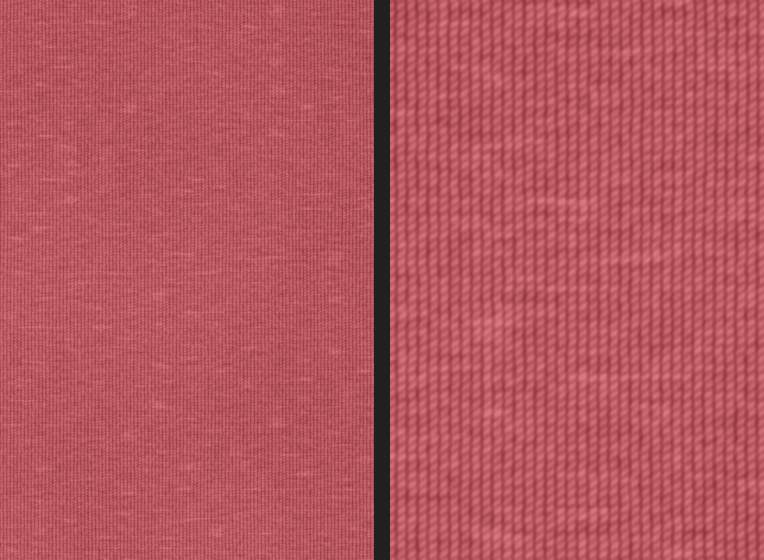
Left, the full canvas; right, a detail of the centre.
This texture is drawn by a Shadertoy shader. Its source:

```glsl
// Fine rose-red rib knit: narrow vertical wales of slanted stitches with heathered yarn.

vec2 hashGradient(vec2 cell) {
    vec3 p = fract(cell.xyx * vec3(0.1031, 0.1030, 0.0973));
    p += dot(p, p.yzx + 33.33);
    float angle = 6.2832 * fract((p.x + p.y) * p.z);
    return vec2(cos(angle), sin(angle));
}

// Gradient noise, roughly -0.7 to 0.7
float noise(vec2 p) {
    vec2 i = floor(p), f = p - i;
    vec2 u = f * f * f * (f * (f * 6.0 - 15.0) + 10.0);
    vec2 e = vec2(0.0, 1.0);
    float a = dot(hashGradient(i), f);
    float b = dot(hashGradient(i + e.yx), f - e.yx);
    float c = dot(hashGradient(i + e.xy), f - e.xy);
    float d = dot(hashGradient(i + e.yy), f - e.yy);
    return mix(mix(a, b, u.x), mix(c, d, u.x), u.y);
}

// Brightness of the knit at uv, from 0 in the grooves to 1 on the yarn
float knitTone(vec2 uv) {
    // 106 wales across and 190 courses down, with a slight drift
    vec2 knit = uv * vec2(106.0, 190.0);
    knit.x += 0.35 * noise(uv * vec2(5.0, 4.0)) + 0.12 * noise(knit * vec2(0.3, 0.5));
    float wale = floor(knit.x);
    float across = fract(knit.x) - 0.5;

    // Rounded rib beside a narrow dark groove
    float rib = 1.0 - smoothstep(0.16, 0.48, abs(across));

    // Slanted loops, offset a little from wale to wale
    float course = knit.y - 0.7 * across + 0.5 * noise(vec2(wale * 0.73, knit.y * 0.06));
    float loopLight = 0.5 + 0.5 * cos(6.2832 * course);

    float tone = 0.21 + 0.40 * rib + 0.30 * (loopLight - 0.5) * (0.3 + 0.7 * rib);

    // Uneven single stitches and short pale yarn flecks along the courses
    tone += 0.24 * noise(knit * vec2(0.9, 0.8) + 17.3);
    tone += 0.16 * noise(knit * vec2(0.16, 0.75) + 41.7);
    tone += 0.20 * smoothstep(0.22, 0.55, noise(knit * vec2(0.12, 0.6) + 83.1));
    return tone;
}

void mainImage(out vec4 fragColor, in vec2 fragCoord) {
    vec2 uv = fragCoord / iResolution.xy;

    // Average a 3 by 3 grid to smooth the fine stitches
    float tone = 0.0;
    for (int k = 0; k < 9; k++) {
        vec2 offset = (vec2(k % 3, k / 3) - 1.0) / 3.0;
        tone += knitTone((fragCoord + offset) / iResolution.xy) / 9.0;
    }

    // Soft broad shading, faintly paler toward the lower left
    tone += 0.10 * noise(uv * vec2(2.0, 3.0) + 5.0) + 0.05 * (0.5 - uv.x) + 0.05 * (0.5 - uv.y);

    vec3 groove = vec3(0.56, 0.19, 0.225);
    vec3 yarn = vec3(0.85, 0.465, 0.50);
    fragColor = vec4(mix(groove, yarn, clamp(tone + 0.06, 0.0, 1.0)), 1.0);
}
```
